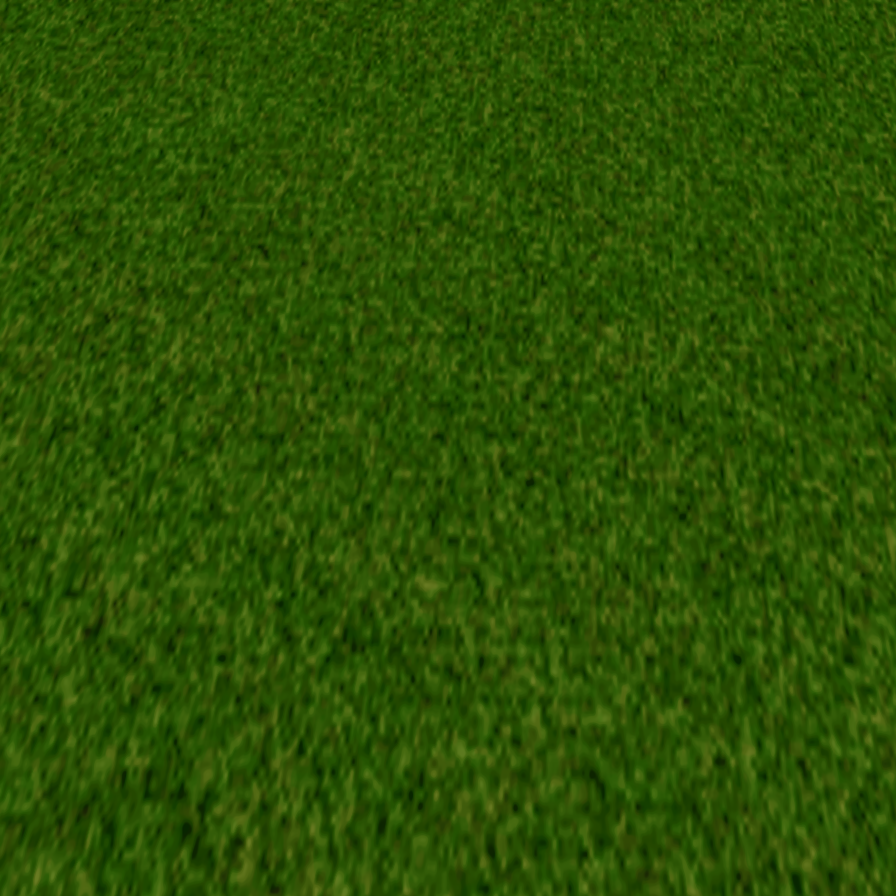
Give the GLSL for this texture, as a Shadertoy shader.

```glsl
// A mown lawn seen at a slant: layered, stretched value noise on a ground plane
// makes blades, clumps and patches, which drive a green ramp with dry
// yellowish blades and dark gaps scattered over it.

const float HORIZON = 2.4;                   // height where the ground vanishes
const vec2 BLADE_FREQ = vec2(212.0, 116.0);  // cells per canvas at mid height
const vec2 STEM_FREQ = vec2(138.0, 82.0);
const vec2 CLUMP_FREQ = vec2(62.0, 52.0);
const vec2 PATCH_FREQ = vec2(11.0, 14.0);
const float BLADE_LEAN = 0.10;
const float STEM_LEAN = -0.14;
const float WARP = 0.004;
const float NEAR_CONTRAST = 1.16;
const float FAR_CONTRAST = 0.92;
const float MID_TONE = 0.485;

const vec3 GAP = vec3(0.05, 0.14, 0.00);
const vec3 SHADE = vec3(0.10, 0.24, 0.00);
const vec3 DEEP = vec3(0.14, 0.28, 0.00);
const vec3 GRASS = vec3(0.16, 0.32, 0.01);
const vec3 LIGHT = vec3(0.20, 0.36, 0.03);
const vec3 TIP = vec3(0.27, 0.41, 0.06);
const vec3 GLINT = vec3(0.36, 0.48, 0.12);
const vec3 DRY_SHIFT = vec3(0.050, 0.002, 0.014);
const vec3 LUSH_SHIFT = vec3(-0.020, 0.006, -0.005);

float hash(vec2 cell) {
    return fract(sin(dot(cell, vec2(127.1, 311.7))) * 43758.5453);
}

// Value noise centred on zero
float noise(vec2 p) {
    vec2 cell = floor(p);
    vec2 f = fract(p);
    f = f * f * (3.0 - 2.0 * f);
    float low = mix(hash(cell), hash(cell + vec2(1.0, 0.0)), f.x);
    float high = mix(hash(cell + vec2(0.0, 1.0)), hash(cell + vec2(1.0, 1.0)), f.x);
    return mix(low, high, f.y) - 0.5;
}

// Noise stretched into upright strokes that lean sideways
float strokes(vec2 p, vec2 freq, float lean) {
    return noise(vec2(p.x - lean * p.y, p.y) * freq);
}

// Ground position; its scale is one canvas per unit at mid height
vec2 groundPlane(vec2 uv) {
    float middle = HORIZON - 0.5;
    float depth = middle / (HORIZON - uv.y);
    return vec2((uv.x - 0.5) * depth, middle * depth);
}

vec3 grassRamp(float tone) {
    vec3 color = mix(GAP, SHADE, smoothstep(-0.08, 0.17, tone));
    color = mix(color, DEEP, smoothstep(0.17, 0.34, tone));
    color = mix(color, GRASS, smoothstep(0.34, 0.50, tone));
    color = mix(color, LIGHT, smoothstep(0.50, 0.66, tone));
    color = mix(color, TIP, smoothstep(0.66, 0.83, tone));
    return mix(color, GLINT, smoothstep(0.83, 1.10, tone));
}

void mainImage(out vec4 fragColor, in vec2 fragCoord) {
    vec2 uv = fragCoord / iResolution.xy;
    vec2 ground = groundPlane(uv);

    // Bend the strokes so that they do not line up
    vec2 bend = vec2(noise(ground * 43.0 + 7.3), noise(ground * 37.0 + 41.9));
    vec2 p = ground + WARP * bend;

    // Brightness from fine blades up to broad patches
    float blade = strokes(p, BLADE_FREQ, BLADE_LEAN);
    float stem = strokes(p + 3.7, STEM_FREQ, STEM_LEAN);
    float clump = noise(p * CLUMP_FREQ + 19.1);
    float patches = noise(ground * PATCH_FREQ + 5.4);
    float contrast = mix(NEAR_CONTRAST, FAR_CONTRAST, uv.y);
    float tone = 0.66 * blade + 0.50 * stem + 0.17 * clump + 0.09 * patches;
    vec3 color = grassRamp(MID_TONE + contrast * tone);

    // Dry and lush blades
    float dryness = 0.60 * strokes(p + 11.3, STEM_FREQ, BLADE_LEAN)
                  + 0.30 * noise(p * CLUMP_FREQ + 63.7)
                  + 0.20 * noise(ground * PATCH_FREQ + 29.8)
                  + 0.20 * blade;
    color += DRY_SHIFT * smoothstep(0.06, 0.26, dryness);
    color += LUSH_SHIFT * smoothstep(0.06, 0.26, -dryness);

    fragColor = vec4(clamp(color, 0.0, 1.0), 1.0);
}
```
